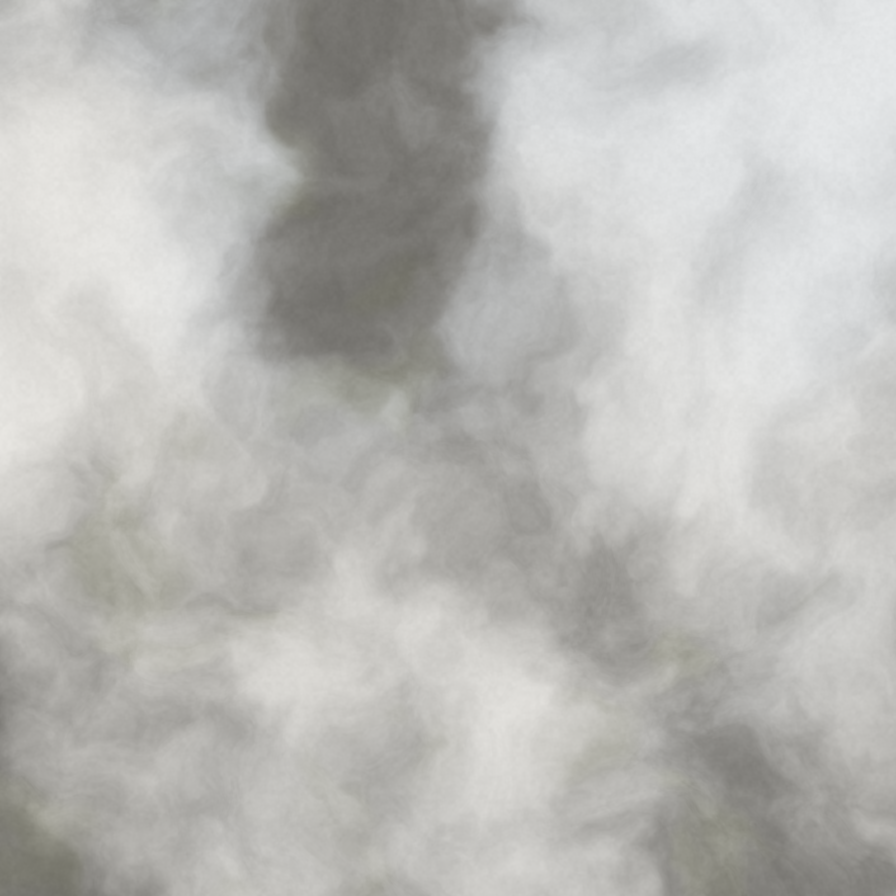
Give the GLSL for this texture, as a Shadertoy shader.

```glsl
// Soft drifting smoke: bright haze broken by heavy grey banks, with faint grain.

const float SWELL_WEIGHT = 1.2;              // strength of the broad banks
const float CLOUD_WEIGHT = 6.0;              // strength of the billows
const float GROUND_SHADE = 0.75;             // extra density along the bottom
const vec2  CLOUD_SCALE  = vec2(4.0, 3.6);   // billows per canvas
const float WARP_AMOUNT  = 0.24;
const float OCTAVE_GAIN  = 0.55;
const float MID_TONE     = 0.743;
const float TONE_SLOPE   = 0.118;
const float TONE_BEND    = 0.022;            // compresses lights, stretches darks
const float DARK_KNEE    = -1.2;             // darker values ease off below this
const float DARK_RANGE   = 1.0;
const float GRAIN_SCALE  = 190.0;
const float GRAIN_AMOUNT = 0.028;
const vec3  WARM_TINT    = vec3(0.008, 0.001, -0.016);
const vec3  COOL_TINT    = vec3(-0.008, 0.001, 0.006);
const vec3  MOSS_TINT    = vec3(0.000, 0.004, -0.022);

// Integer hash of a lattice cell, 0 to 1
float hash(vec2 cell) {
    uvec2 q = uvec2(ivec2(cell)) * uvec2(1597334673u, 3812015801u);
    uint n = (q.x ^ q.y) * 1597334673u;
    n = (n ^ (n >> 15u)) * 2246822519u;
    n ^= n >> 13u;
    return float(n >> 8u) / 16777216.0;
}

// Value noise with quintic blending
float noise(vec2 p) {
    vec2 cell = floor(p);
    vec2 f = p - cell;
    f = f * f * f * (f * (f * 6.0 - 15.0) + 10.0);
    float low  = mix(hash(cell), hash(cell + vec2(1, 0)), f.x);
    float high = mix(hash(cell + vec2(0, 1)), hash(cell + vec2(1, 1)), f.x);
    return mix(low, high, f.y);
}

// Layered noise, each octave turned to hide the lattice
float fbm(vec2 p, int octaves) {
    const mat2 TURN = mat2(0.8, 0.6, -0.6, 0.8);
    float sum = 0.0, total = 0.0, weight = 1.0;
    for (int i = 0; i < octaves; i++) {
        sum += weight * noise(p);
        total += weight;
        weight *= OCTAVE_GAIN;
        p = TURN * p * 2.03 + 17.3;
    }
    return sum / total;
}

// Broad light and dark banks that swap sides from top to bottom
float swell(vec2 p) {
    return cos(7.5 * p.x) * cos(3.3 * (p.y - 0.97));
}

void mainImage(out vec4 fragColor, in vec2 fragCoord) {
    vec2 uv = fragCoord / iResolution.xy;

    // Curl the domain so the edges billow
    vec2 warp = vec2(fbm(uv * 3.1 + 5.2, 5), fbm(uv * 3.1 + 41.7, 5)) - 0.5;
    vec2 p = uv + WARP_AMOUNT * warp;

    // Combine banks and billows into a density of light
    float billow = fbm(p * CLOUD_SCALE + 23.4, 7) - 0.5;
    float density = SWELL_WEIGHT * swell(uv + 1.8 * WARP_AMOUNT * warp)
                  + CLOUD_WEIGHT * billow
                  - GROUND_SHADE * (1.0 - smoothstep(0.0, 0.5, p.y));

    // Ease off the darkest values, then bend into a tone
    float excess = max(DARK_KNEE - density, 0.0);
    density = max(density, DARK_KNEE) - DARK_RANGE * (1.0 - exp(-excess / DARK_RANGE));
    density = min(density, 2.5);
    float tone = MID_TONE + TONE_SLOPE * density - TONE_BEND * density * density;

    // Cool haze toward the upper right, mossy traces in the mid greys
    float coolness = smoothstep(0.45, 1.0, 0.35 * (uv.x + uv.y) + 0.6 * fbm(p * 2.6 + 71.0, 3))
                   * smoothstep(0.45, 0.75, tone);
    float moss = smoothstep(0.55, 0.8, fbm(p * 8.0 + 90.5, 3))
               * (1.0 - smoothstep(0.6, 0.85, tone));
    vec3 color = tone + mix(WARM_TINT, COOL_TINT, coolness) + moss * MOSS_TINT;

    // Fine paper-like grain
    color += GRAIN_AMOUNT * (fbm(uv * GRAIN_SCALE, 2) - 0.5);

    fragColor = vec4(clamp(color, 0.0, 1.0), 1.0);
}
```
